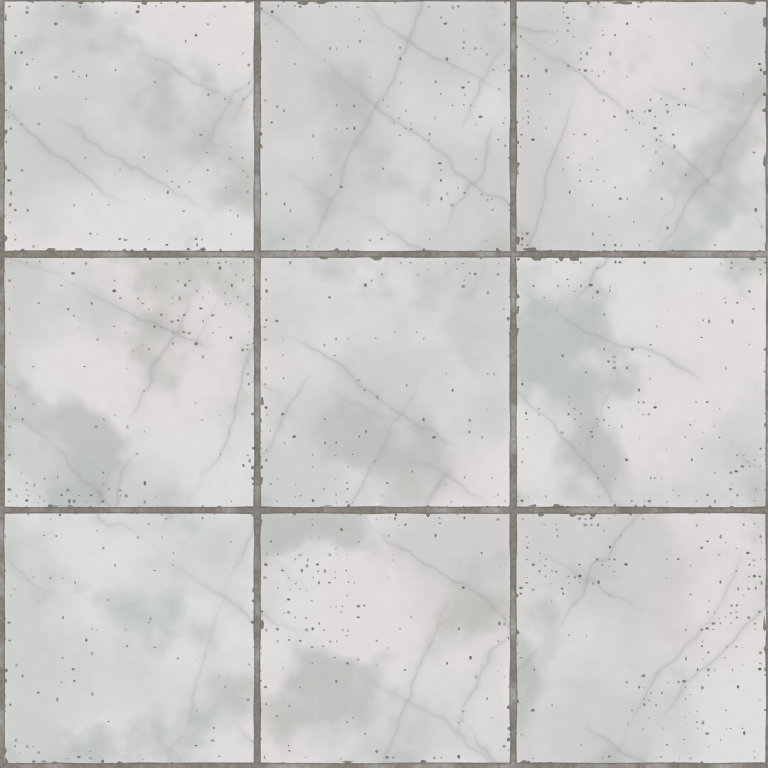
A Shadertoy shader for this texture:

```glsl
// Three by three worn marble tiles with narrow taupe grout.
// Each tile gets its own cloudy tint, warped diagonal veins, scattered pits
// and chipped edges, all from seeded value noise and edge distances.

const float TILES = 3.0;
const vec2 GRID_SHIFT = vec2(0.005, 0.007);   // in tile widths
const float GROUT_HALF = 0.0125;
const int VEINS = 6;
const float PIT_CELLS = 44.0;

const vec3 MARBLE_LIGHT = vec3(0.875, 0.865, 0.865);
const vec3 MARBLE_MID = vec3(0.81, 0.81, 0.81);
const vec3 MARBLE_SHADE = vec3(0.735, 0.75, 0.735);
const vec3 VEIN_GRAY = vec3(0.64, 0.64, 0.645);
const vec3 GROUT_PALE = vec3(0.63, 0.62, 0.60);
const vec3 GROUT_TAUPE = vec3(0.52, 0.50, 0.47);
const vec3 DIRT = vec3(0.40, 0.39, 0.36);

vec2 hash22(vec2 p) {
    vec3 q = fract(p.xyx * vec3(0.1031, 0.1030, 0.0973));
    q += dot(q, q.yzx + 33.33);
    return fract((q.xx + q.yz) * q.zy);
}

float noise(vec2 p) {
    vec2 i = floor(p), f = fract(p);
    f = f * f * (3.0 - 2.0 * f);
    float low = mix(hash22(i).x, hash22(i + vec2(1, 0)).x, f.x);
    float high = mix(hash22(i + vec2(0, 1)).x, hash22(i + vec2(1, 1)).x, f.x);
    return mix(low, high, f.y);
}

float fbm(vec2 p) {
    float sum = 0.0, amp = 0.5;
    for (int i = 0; i < 5; i++) {
        sum += amp * noise(p);
        p = mat2(1.6, 1.2, -1.2, 1.6) * p + 7.3;
        amp *= 0.5;
    }
    return sum / 0.97;
}

// Thin fading cracks in two crossing directions, each with a soft halo.
float veins(vec2 p, vec2 seed) {
    float warp = 0.12 * (fbm(p * 3.5 + seed) - 0.5) + 0.016 * (noise(p * 22.0 + seed) - 0.5);
    float sum = 0.0;
    for (int i = 0; i < VEINS; i++) {
        vec2 r = hash22(seed + float(i) * 5.7);
        float angle = (i % 2 == 0 ? -0.6 : 1.05) + 0.4 * (r.x - 0.5);
        vec2 normal = vec2(-sin(angle), cos(angle));
        float d = abs(dot(p - 0.5, normal) + 0.9 * (r.y - 0.5) + warp);
        float fade = smoothstep(0.35, 0.8, noise(p * 3.0 + seed + float(i) * 13.0));
        sum += fade * (0.55 * exp(-d / 0.006) + 0.22 * exp(-d / 0.035));
    }
    return min(sum, 1.0);
}

// One small oval pit per cell, kept where the local density allows it.
float pits(vec2 p, vec2 seed, float density, float pixel) {
    vec2 cell = floor(p * PIT_CELLS);
    vec2 r = hash22(cell + seed);
    vec2 shape = hash22(cell + seed + 71.0);
    vec2 offset = (fract(p * PIT_CELLS) - mix(vec2(0.3), vec2(0.7), shape)) / PIT_CELLS;
    offset *= mix(vec2(0.75, 1.3), vec2(1.3, 0.75), shape.x);
    float radius = mix(0.002, 0.0065, r.y * r.y);
    float spot = 1.0 - smoothstep(radius - pixel, radius + pixel, length(offset));
    return spot * step(r.x, density) * mix(0.3, 0.95, shape.y);
}

vec3 marble(vec2 p, vec2 seed, float edge, float pixel) {
    float cloud = fbm(p * 2.3 + seed) + 0.18 * (hash22(seed).x - 0.5);
    float stain = fbm(p * 3.2 + seed + 40.0);
    vec3 color = mix(MARBLE_LIGHT, MARBLE_MID, smoothstep(0.32, 0.66, cloud));
    color = mix(color, MARBLE_SHADE, 0.85 * smoothstep(0.53, 0.77, stain));

    // Faint warm or cool tint and a fine surface grain.
    float warmth = noise(p * 1.5 + seed + 90.0) - 0.5;
    color += 0.018 * warmth * vec3(1.0, -0.3, -0.7);
    color += 0.022 * (fbm(p * 30.0 + seed) - 0.5);
    color = mix(color, VEIN_GRAY, 0.6 * veins(p, seed));

    // Pits gather in clusters and along the rim.
    float cluster = smoothstep(0.48, 0.8, noise(p * 3.7 + seed + 23.0));
    float density = 0.025 + 0.2 * cluster * hash22(seed + 3.0).y + 0.2 * exp(-edge / 0.03);
    return mix(color, DIRT, pits(p, seed, density, pixel));
}

void mainImage(out vec4 fragColor, in vec2 fragCoord) {
    vec2 uv = fragCoord / iResolution.y;
    vec2 grid = uv * TILES - GRID_SHIFT;
    float pixel = TILES / iResolution.y;
    vec2 tile = floor(grid), p = fract(grid);
    vec2 seed = floor(hash22(tile + 17.0) * 180.0) + 5.0;

    // Distance to the rim, with gentle waviness and occasional chips.
    vec2 border = min(p, 1.0 - p);
    float edge = min(border.x, border.y);
    float wave = 0.004 * (noise(grid * 9.0 + 31.0) - 0.5);
    float chip = 0.014 * smoothstep(0.66, 0.95, noise(grid * 48.0 + 60.0))
               * smoothstep(0.3, 0.7, noise(grid * 5.0 + 80.0));
    float rim = edge - GROUT_HALF - wave;

    vec3 face = marble(p, seed, edge, pixel);
    face += 0.02 * exp(-max(rim, 0.0) / 0.012);
    float chipped = 1.0 - smoothstep(-pixel, pixel, rim - chip);
    face = mix(face, DIRT, 0.75 * chipped);

    // Mottled grout, darker where it meets the tile.
    vec3 grout = mix(GROUT_TAUPE, GROUT_PALE, smoothstep(0.4, 0.8, fbm(grid * 11.0 + 12.0)));
    grout = mix(grout, DIRT, 0.55 * smoothstep(-0.007, 0.0, rim));
    grout += 0.07 * (noise(grid * 90.0 + 9.0) - 0.5);

    float onTile = smoothstep(-pixel, pixel, rim);
    fragColor = vec4(mix(grout, face, onTile), 1.0);
}
```
